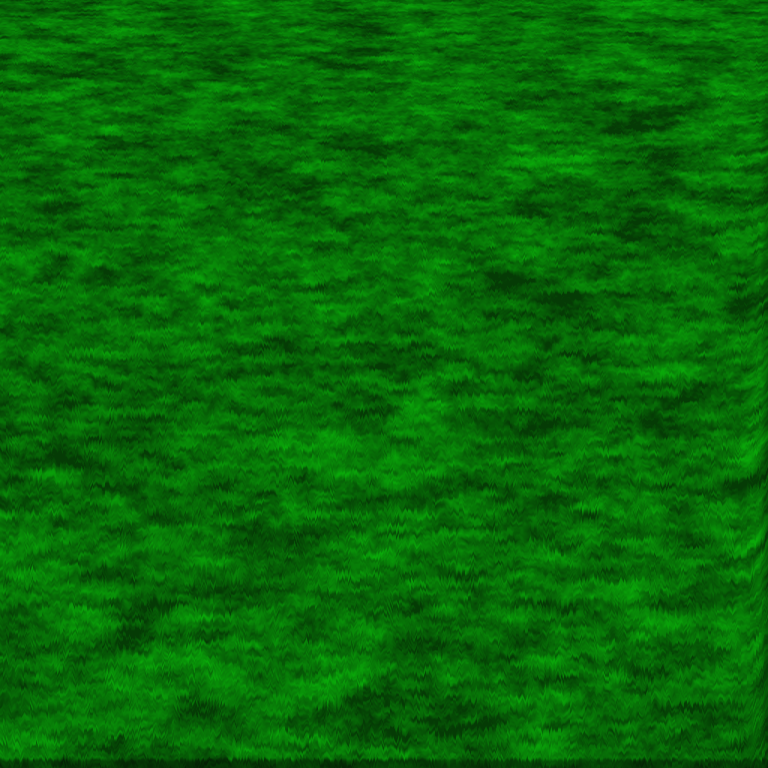
Give the GLSL for this texture, as a Shadertoy shader.

```glsl
// Green brushed fur: ragged horizontal streaks with a dark hem and a bent right edge.

const float MEAN_GREEN = 0.414;
const vec2 GREEN_RANGE = vec2(0.23, 0.66);
const float COLUMNS = 512.0;                      // hairs across the canvas
const vec2 HAIR_LENGTH = vec2(0.011, 0.003);      // at the bottom, at the top
const float TOP_SQUEEZE = 0.15;                   // finer rows near the top
const float EDGE_START = 0.95;
const float EDGE_LIFT = 0.05;
const float HEM_HEIGHT = 0.011;
const float HEM_SHADE = 0.55;

// Streak layers: cells across, cells up, strength in green
const int LAYERS = 5;
const vec3 LAYER[LAYERS] = vec3[LAYERS](
    vec3(12.0, 17.0, 0.125),
    vec3(18.0, 52.0, 0.175),
    vec3(32.0, 112.0, 0.205),
    vec3(80.0, 210.0, 0.16),
    vec3(230.0, 300.0, 0.11));

// Integer hash of a lattice cell, 0 to 1
float hash(vec2 cell) {
    uvec2 q = uvec2(ivec2(cell)) * uvec2(1597334673u, 3812015801u);
    uint n = (q.x ^ q.y) * 1597334673u;
    n = (n ^ (n >> 15)) * 2246822519u;
    n ^= n >> 13;
    return float(n >> 8) / 16777216.0;
}

// Smooth random values along one row; each row is shifted to hide the grid
float rowNoise(float x, float row) {
    x += hash(vec2(917.0, row));
    float cell = floor(x);
    float t = smoothstep(0.0, 1.0, x - cell);
    return mix(hash(vec2(cell, row)), hash(vec2(cell + 1.0, row)), t);
}

float streakNoise(vec2 p) {
    float row = floor(p.y);
    float t = smoothstep(0.0, 1.0, p.y - row);
    return mix(rowNoise(p.x, row), rowNoise(p.x, row + 1.0), t);
}

// Vertical offset of the hair in each column, -0.5 to 0.5
float hairOffset(vec2 uv) {
    float x = uv.x * COLUMNS - 0.5;
    float column = floor(x + 0.001);
    float t = smoothstep(0.0, 1.0, x - column);
    float band = floor(uv.y * 24.0);
    float s = smoothstep(0.0, 1.0, uv.y * 24.0 - band);
    vec2 left = vec2(column, band + 300.0);
    vec2 right = left + vec2(1.0, 0.0);
    vec2 up = vec2(0.0, 1.0);
    float below = mix(hash(left), hash(right), t);
    float above = mix(hash(left + up), hash(right + up), t);
    return mix(below, above, s) - 0.5;
}

void mainImage(out vec4 fragColor, in vec2 fragCoord) {
    vec2 uv = fragCoord / iResolution.xy;

    // Ragged hairs and the upward sweep at the right edge
    float hair = hairOffset(uv) * mix(HAIR_LENGTH.x, HAIR_LENGTH.y, uv.y);
    float edge = clamp((uv.x - EDGE_START) / (1.0 - EDGE_START), 0.0, 1.0);
    float lift = EDGE_LIFT * edge * edge * edge * (1.0 - uv.y);
    vec2 p = vec2(uv.x, uv.y + hair - lift);
    p.y += TOP_SQUEEZE * pow(uv.y, 6.0);

    // Layered streaks around the mean green
    float green = MEAN_GREEN;
    for (int i = 0; i < LAYERS; i++) {
        vec2 offset = vec2(37.0, 61.0) * float(i + 1);
        green += LAYER[i].z * (streakNoise(p * LAYER[i].xy + offset) - 0.5);
    }
    green = clamp(green, GREEN_RANGE.x, GREEN_RANGE.y);

    // Shadow on the right edge and the dark hem at the bottom
    green *= 1.0 - 0.3 * smoothstep(0.988, 1.0, uv.x) * (1.0 - 0.7 * uv.y);
    float hem = smoothstep(HEM_HEIGHT - 0.003, HEM_HEIGHT + 0.003, uv.y + 0.5 * hair);
    green *= mix(HEM_SHADE, 1.0, hem);

    float tint = 0.01 + 0.04 * green;
    fragColor = vec4(tint, green, tint, 1.0);
}
```
